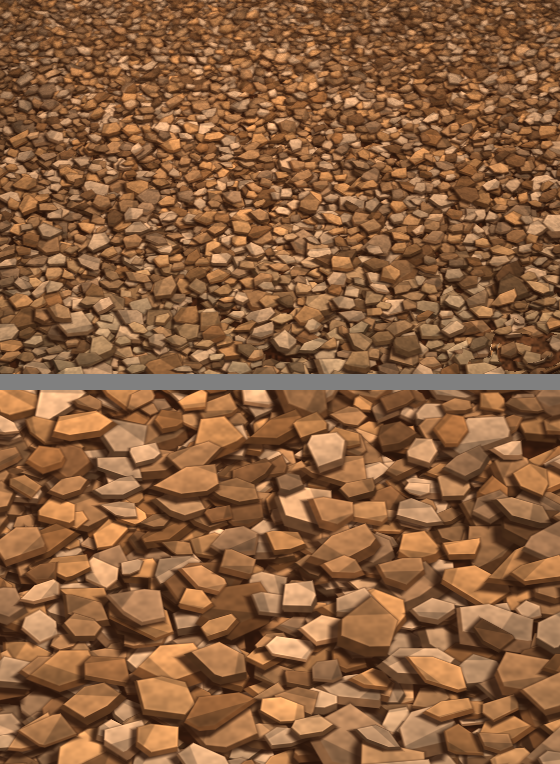
Top, the full canvas; bottom, a detail of the centre.
Give the GLSL for this texture, as a Shadertoy shader.

```glsl
const int   LAYERS       = 8;
const int   SIDES        = 6;
const float HORIZON      = 1.52;   // height where stones would shrink to nothing
const float CENTER_X     = 0.75;
const float CELL_SMALL   = 0.031;
const float CELL_LARGE   = 0.060;
const float CELL_RATIO   = 0.58;   // cell height over cell width
const float PRESENCE     = 0.60;
const float TILT         = 0.85;
const float DEFOCUS      = 0.0022;
const vec2  SHADOW_SHIFT = vec2(-0.20, -0.32);
const vec2  SOIL_CENTER  = vec2(1.40, 0.05);
const vec3  TAN_STONE    = vec3(0.83, 0.63, 0.46);
const vec3  ORANGE_STONE = vec3(0.80, 0.54, 0.32);
const vec3  BROWN_STONE  = vec3(0.67, 0.46, 0.29);
const vec3  GRAY_STONE   = vec3(0.70, 0.57, 0.41);
const vec3  SIDE_SHADE   = vec3(0.56, 0.50, 0.44);
const vec3  SHADOW_COLOR = vec3(0.16, 0.08, 0.04);
const vec3  SOIL_COLOR   = vec3(0.42, 0.25, 0.14);

float hash12(vec2 p) {
    vec3 q = fract(p.xyx * 0.1031);
    q += dot(q, q.yzx + 33.33);
    return fract((q.x + q.y) * q.z);
}

vec4 hash42(vec2 p) {
    vec4 q = fract(p.xyxy * vec4(0.1031, 0.1030, 0.0973, 0.1099));
    q += dot(q, q.wzxy + 33.33);
    return fract((q.xxyz + q.yzzw) * q.zywx);
}

float noise(vec2 p) {
    vec2 i = floor(p), f = fract(p);
    f = f * f * (3.0 - 2.0 * f);
    return mix(mix(hash12(i), hash12(i + vec2(1, 0)), f.x),
               mix(hash12(i + vec2(0, 1)), hash12(i + 1.0), f.x), f.y);
}

vec2 direction(float a) { return vec2(cos(a), sin(a)); }

// Signed distances to a random polygon: x = top face, y = extruded body, z = shadow
vec3 stoneDistances(vec2 q, float thickness, vec2 seed) {
    vec3 d = vec3(-10.0);
    for (int i = 0; i < SIDES; i++) {
        vec4 r = hash42(seed + float(i) * 17.3);
        vec2 n = direction((float(i) + 0.85 * r.x) * 6.2832 / float(SIDES));
        float face = dot(q, n) - mix(0.60, 0.96, r.y);
        float body = face - thickness * max(-n.y, 0.0);
        d = max(d, vec3(face, body, body - max(dot(n, SHADOW_SHIFT), 0.0)));
    }
    return d;
}

vec3 stoneTint(vec4 r, float y) {
    vec3 tint = mix(BROWN_STONE, ORANGE_STONE, smoothstep(0.25, 0.45, r.x));
    tint = mix(tint, TAN_STONE, smoothstep(0.55, 0.72, r.x));
    tint = mix(tint, GRAY_STONE, r.y * smoothstep(0.55, 0.0, y) * 0.8);
    return tint * mix(0.84, 1.12, r.z);
}

void drawStone(inout vec3 color, vec2 offset, float radius, float soft, float y, vec2 id) {
    vec4 shape = hash42(id + 41.7);
    vec4 tone  = hash42(id + 87.1);
    vec2 axis  = direction((shape.x - 0.5) * TILT);
    vec2 q = vec2(dot(offset, axis), dot(offset, vec2(-axis.y, axis.x))) / radius;
    q.y *= mix(1.35, 2.5, shape.y);
    if (dot(q, q) > 7.0) return;

    vec3 d = stoneDistances(q, mix(0.15, 0.62, shape.z), id);
    float w = 1.4 * soft / radius;
    vec3 tint = stoneTint(tone, y);

    // Top face with a broken facet, and about a quarter turned away from the sun
    float facet = dot(q, direction(6.2832 * shape.w)) - mix(0.1, 0.7, tone.y);
    vec3 top = tint * (1.0 + 0.09 * q.y);
    top *= mix(1.0, 0.78, smoothstep(-w, w, facet));
    top *= mix(vec3(1.0), vec3(0.74, 0.70, 0.66), step(0.76, tone.w));
    top *= 1.0 + 0.10 * smoothstep(-0.16, 0.0, d.x);
    vec3 side = tint * SIDE_SHADE * mix(0.72, 1.15, shape.w);

    color = mix(color, SHADOW_COLOR, 0.80 * smoothstep(w + 0.08, -w - 0.08, d.z));
    color = mix(color, side, smoothstep(w, -w, d.y));
    color = mix(color, top, smoothstep(w, -w, d.x));
}

void mainImage(out vec4 fragColor, in vec2 fragCoord) {
    vec2 p = fragCoord / iResolution.y;
    float depth = -log(HORIZON - p.y);
    float soft = 1.0 / iResolution.y + DEFOCUS * smoothstep(0.55, 1.0, p.y);

    // Bare ground, opening up in the soil patch
    float patchEdge = length((p - SOIL_CENTER) * vec2(1.0, 1.5)) + 0.12 * noise(p * 14.0);
    float soil = smoothstep(0.27, 0.10, patchEdge);
    vec3 color = mix(SHADOW_COLOR * 1.5, SOIL_COLOR, soil);
    color *= 0.6 + 0.7 * noise(p * 130.0);

    // Layers of stones; each row is painted from far to near
    for (int layer = 0; layer < LAYERS; layer++) {
        float cell = mix(CELL_SMALL, CELL_LARGE, fract(float(layer) * 0.618 + 0.2));
        float rowHeight = cell * CELL_RATIO;
        float nearRow = floor(depth / rowHeight);
        for (int j = 2; j >= -1; j--) {
            float row = nearRow + float(j);
            float rowScale = exp(-(row + 0.5) * rowHeight);
            float shift = hash12(vec2(row, float(layer) * 7.0 + 3.0));
            float x = (p.x - CENTER_X) / (rowScale * cell) + shift;
            for (int i = -1; i <= 1; i++) {
                float column = floor(x) + float(i);
                vec2 id = vec2(column, row) + float(layer) * vec2(131.0, 57.0) + 500.0;
                vec4 r = hash42(id);
                if (r.x > PRESENCE * (1.0 - 0.8 * soil)) continue;
                float scale = exp(-(row + 0.5 + 0.6 * (r.z - 0.5)) * rowHeight);
                vec2 offset = vec2((x - column - 0.5 - 0.6 * (r.y - 0.5)) * rowScale * cell,
                                   p.y - HORIZON + scale);
                float radius = cell * scale * mix(0.36, 0.70, r.w * r.w);
                drawStone(color, offset, radius, soft, p.y, id);
            }
        }
    }

    // Rough mineral grain, broad tone drift and darker far corners
    vec2 ground = vec2((p.x - CENTER_X) / (HORIZON - p.y), depth);
    float grain = 0.6 * noise(ground * vec2(110.0, 190.0)) + 0.4 * noise(ground * vec2(240.0, 330.0));
    color *= 0.86 + 0.28 * grain;
    color *= 0.94 + 0.12 * noise(p * 4.0 + 9.0);
    vec2 fromCenter = p - vec2(CENTER_X, 0.45);
    color *= 1.04 - 0.20 * dot(fromCenter, fromCenter);
    fragColor = vec4(clamp(color, 0.0, 1.0), 1.0);
}
```
